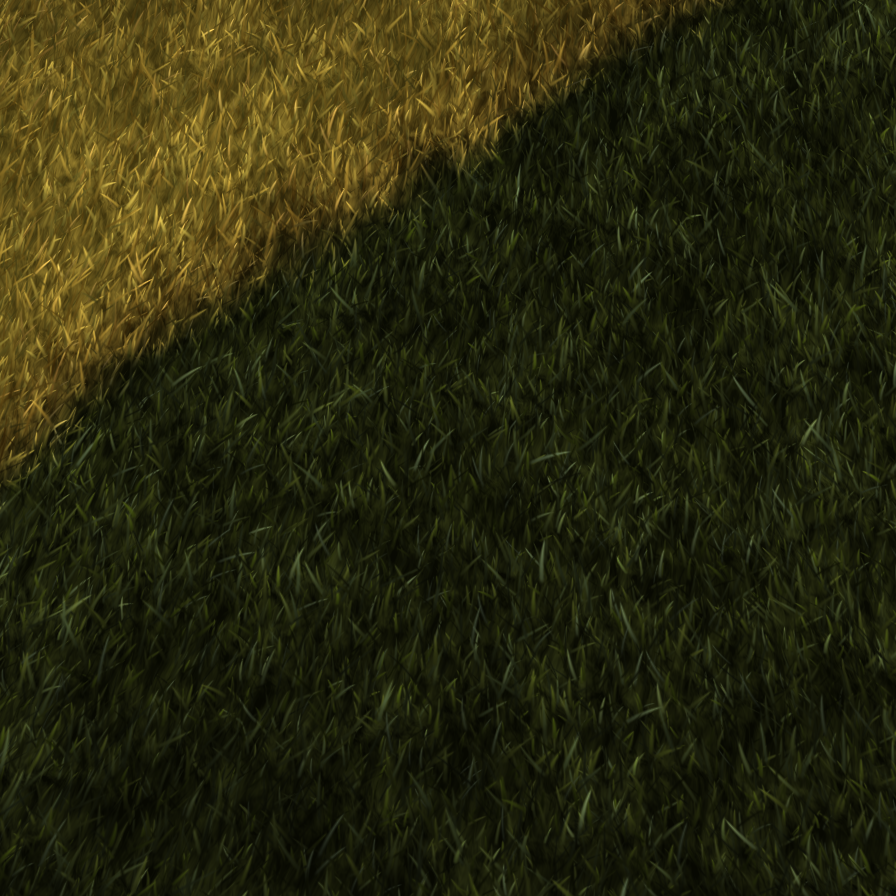
A WebGL 2 fragment shader for this texture:

```glsl
#version 300 es
precision highp float;
// A lawn crossed by a slanting shadow: warm sunlit grass at upper left, dark grass below.
// Layers of jittered cells each grow a bent, tapered blade; the blades build up a tone
// and a hue, which are then coloured by a sun ramp or a shade ramp.

uniform vec2 u_resolution;
out vec4 outColor;

vec3 hash3(vec2 cell, float seed) {
  vec3 p = fract(vec3(cell.xyx + seed * 7.31) * vec3(0.1031, 0.1030, 0.0973));
  p += dot(p, p.yxz + 33.33);
  return fract((p.xxy + p.yzz) * p.zyx);
}

// Layered sines, about -1 to 1, for soft patches
float patches(vec2 p) {
  float sum = 0.0, amp = 0.5;
  for (int i = 0; i < 4; i++) {
    sum += amp * sin(p.x + 1.7 * sin(p.y * 0.8)) * cos(p.y + 1.3 * sin(p.x * 0.7));
    p = mat2(1.5, 1.1, -1.1, 1.5) * p + 2.3;
    amp *= 0.62;
  }
  return sum;
}

// Blade rooted at the origin: x is coverage, y is height from root to tip
vec2 blade(vec2 p, float angle, float len, float bend, float width, float soft) {
  float c = cos(angle), s = sin(angle);
  p = vec2(c * p.x - s * p.y, s * p.x + c * p.y);
  float h = p.y / len;
  float side = abs(p.x - bend * h * h);
  float halfWidth = width * (1.0 - h * h) * (0.6 + 0.4 * h);
  float cover = 1.0 - smoothstep(-soft, soft, side - halfWidth);
  cover *= smoothstep(0.0, 0.15, h) * (1.0 - smoothstep(0.85, 1.0, h));
  return vec2(cover, clamp(h, 0.0, 1.0));
}

void main() {
  vec2 uv = gl_FragCoord.xy / u_resolution;

  // Ground plane: blades shrink towards the top
  vec2 ground = vec2((uv.x - 0.5) * (1.0 + 0.55 * uv.y), uv.y + 0.28 * uv.y * uv.y);
  float clump = patches(ground * 17.0);

  // Fibrous undergrowth
  float fibre = patches(ground * vec2(130.0, 60.0) + 2.0 * clump);
  float tone = 0.17 + 0.2 * fibre;
  float hue = 0.2 * clump;
  float glint = 0.0;

  // Blades, from the back layer to the front
  for (int layer = 0; layer < 14; layer++) {
    float seed = float(layer);
    float rows = 24.0 - 0.8 * seed;
    vec2 p = ground * rows + vec2(3.7, 5.3) * seed + 40.0;
    float soft = 0.022 + 0.5 * rows / u_resolution.y;
    vec2 home = floor(p * vec2(2.0, 1.0));
    for (int j = -1; j <= 0; j++) {
      for (int i = -2; i <= 2; i++) {
        vec2 cell = home + vec2(i, j);
        vec3 place = hash3(cell, seed);
        vec3 look = hash3(cell + 71.0, seed + 3.0);
        vec2 root = (cell + place.xy) * vec2(0.5, 1.0);
        float swing = place.z * 2.0 - 1.0;
        float angle = 0.1 + swing * (0.3 + 0.75 * swing * swing);
        float len = 0.45 + 0.5 * look.x;
        vec2 b = blade(p - root, angle, len, (look.z - 0.5) * 0.3,
                       0.025 + 0.032 * look.y, soft);
        float bright = 0.06 + 0.95 * look.y * look.y;
        float rare = smoothstep(0.92, 0.98, look.z);
        float cover = b.x * 0.85;
        tone = mix(tone, bright * (0.3 + 0.75 * b.y), cover);
        hue = mix(hue, look.x * 2.0 - 1.0, cover);
        glint = mix(glint, rare * (0.25 + 0.75 * b.y), cover);
      }
    }
  }
  tone = max(tone * (1.0 + 0.55 * clump) + 0.03 * clump + 0.06 * fibre, 0.0);

  // Slanting shadow edge, ragged where blades catch the light
  float edge = 0.515 + 0.61 * uv.x - 0.05 * exp(-12.0 * uv.x);
  float above = uv.y - edge + 0.016 * clump + 0.04 * (tone - 0.25);
  float sun = smoothstep(-0.035, 0.045, above);
  float deepSun = smoothstep(0.0, 0.15, above);

  // Shade: near black olive, green or bluish blades, cool glints
  vec3 shade = vec3(0.03, 0.035, 0.006) + tone * vec3(0.30, 0.325, 0.125);
  shade += tone * max(hue, 0.0) * vec3(0.0, 0.04, 0.13);
  shade += tone * max(-hue, 0.0) * vec3(0.0, 0.05, -0.06);
  shade += glint * vec3(0.23, 0.27, 0.23);
  shade *= 0.87 + 0.2 * smoothstep(0.0, 0.5, uv.y);

  // Sun: brown at the edge, turning to straw gold with pale glints
  vec3 lit = mix(vec3(0.16, 0.12, 0.025), vec3(0.255, 0.212, 0.055), deepSun);
  lit += tone * vec3(0.70, 0.60, 0.27);
  lit += hue * vec3(0.035, 0.0, -0.015);
  lit += glint * vec3(0.36, 0.27, 0.19);
  lit *= 1.0 - 0.12 * smoothstep(0.85, 1.0, uv.y);

  outColor = vec4(clamp(mix(shade, lit, sun), 0.0, 1.0), 1.0);
}
```
